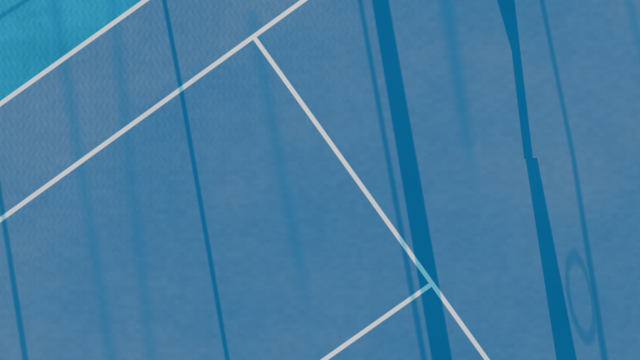
A Shadertoy shader for this texture:

```glsl
// Aerial view of a blue hard court: pale painted lines cross at an angle, and
// long pole shadows fall steeply over them. Lines are segment distances, shadows
// are tapered strips, and the worn surface is layered value noise plus a faint mesh.
#define LINE_HALF 0.0066
#define LINE_COLOR vec3(0.78, 0.78, 0.79)
#define COURT_COLOR vec3(0.245, 0.472, 0.632)
#define WORN_COLOR vec3(0.335, 0.500, 0.630)
#define OUTER_COLOR vec3(0.190, 0.570, 0.705)
#define SHADOW_COLOR vec3(0.035, 0.395, 0.580)
#define WET_LINE_COLOR vec3(0.36, 0.66, 0.76)
#define GRAIN 0.040
#define MESH 0.016

float hash(vec2 p) {
    return fract(sin(dot(p, vec2(127.1, 311.7))) * 43758.5453);
}

float noise(vec2 p) {
    vec2 i = floor(p), f = fract(p);
    f = f * f * (3.0 - 2.0 * f);
    return mix(mix(hash(i), hash(i + vec2(1, 0)), f.x),
               mix(hash(i + vec2(0, 1)), hash(i + vec2(1, 1)), f.x), f.y);
}

float fbm(vec2 p) {
    float sum = 0.0, amp = 0.5;
    for (int i = 0; i < 5; i++) {
        sum += amp * noise(p);
        p = mat2(1.6, 1.2, -1.2, 1.6) * p + 3.7;
        amp *= 0.5;
    }
    return sum;
}

float segment(vec2 p, vec2 a, vec2 b) {
    vec2 ap = p - a, ab = b - a;
    return length(ap - ab * clamp(dot(ap, ab) / dot(ab, ab), 0.0, 1.0));
}

// Steep strip from a (top) to b (bottom); w holds the half width at each end
float strip(vec2 p, vec2 a, vec2 b, vec2 w, float soft) {
    float t = (a.y - p.y) / (a.y - b.y);
    float d = abs(p.x - mix(a.x, b.x, t)) - mix(w.x, w.y, t);
    float cap = smoothstep(-soft, 0.0, min(a.y - p.y, p.y - b.y));
    return cap * smoothstep(soft, -soft, d);
}

// Crisp and semi-crisp shadows
float hardShadow(vec2 p) {
    float s = 0.85 * strip(p, vec2(0.456, 1.0), vec2(0.502, 0.757), vec2(0.006), 0.004);
    s = max(s, 0.85 * strip(p, vec2(0.502, 0.757), vec2(0.632, 0.0), vec2(0.006), 0.004));
    s = max(s, 0.75 * strip(p, vec2(-0.008, 0.51), vec2(0.071, 0.0), vec2(0.006, 0.008), 0.005));
    s = max(s, 0.70 * strip(p, vec2(1.000, 1.0), vec2(1.178, 0.0), vec2(0.006, 0.008), 0.006));
    s = max(s, strip(p, vec2(1.056, 1.0), vec2(1.228, 0.0), vec2(0.023, 0.028), 0.004));
    // Stepped pole on the right
    s = max(s, strip(p, vec2(1.405, 1.0), vec2(1.433, 0.86), vec2(0.024, 0.012), 0.003));
    s = max(s, strip(p, vec2(1.433, 0.86), vec2(1.468, 0.56), vec2(0.012), 0.003));
    s = max(s, strip(p, vec2(1.476, 0.56), vec2(1.574, 0.0), vec2(0.016, 0.028), 0.003));
    s = max(s, 0.60 * strip(p, vec2(1.505, 1.0), vec2(1.593, 0.56), vec2(0.006), 0.006));
    s = max(s, 0.65 * strip(p, vec2(1.593, 0.56), vec2(1.680, 0.0), vec2(0.006, 0.009), 0.006));
    // Thin hoop
    vec2 q = p - vec2(1.613, 0.174);
    q.x += 0.17 * q.y;
    float hoop = abs(length(q / vec2(0.032, 0.115)) - 1.0) * 0.032;
    return max(s, 0.42 * smoothstep(0.009, 0.001, hoop));
}

// Broad blurred shadows
float softShadow(vec2 p) {
    float s = 0.50 * strip(p, vec2(1.238, 1.0), vec2(1.325, 0.42), vec2(0.018, 0.012), 0.018)
            * smoothstep(0.40, 0.72, p.y);
    s = max(s, 0.34 * strip(p, vec2(0.700, 0.96), vec2(0.868, 0.07), vec2(0.014), 0.018)
            * smoothstep(0.05, 0.30, p.y));
    s = max(s, 0.36 * strip(p, vec2(0.150, 1.0), vec2(0.310, 0.0), vec2(0.014), 0.018));
    s = max(s, 0.32 * strip(p, vec2(0.312, 1.0), vec2(0.420, 0.0), vec2(0.014), 0.018));
    return max(s, 0.35 * strip(p, vec2(1.745, 1.0), vec2(1.80, 0.80), vec2(0.012), 0.012));
}

void mainImage(out vec4 fragColor, in vec2 fragCoord) {
    vec2 p = fragCoord / iResolution.y;
    float px = 1.0 / iResolution.y;
    float aboveOuter = p.y - (0.711 + 0.714 * p.x);
    float aboveInner = p.y - (0.389 + 0.723 * p.x);

    // Court surface, greyer toward the upper left, with worn patches
    float stain = fbm(p * vec2(4.5, 6.0) + 2.0);
    float wear = 0.30 + 0.45 * smoothstep(-0.06, 0.06, aboveInner);
    wear += 0.22 * smoothstep(0.65, 0.0, p.x) + 0.12 * smoothstep(1.2, 1.75, p.x);
    wear += 1.2 * (stain - 0.48);
    vec3 col = mix(COURT_COLOR, WORN_COLOR, clamp(wear, 0.0, 1.0));
    col = mix(col, OUTER_COLOR + 0.15 * (stain - 0.5), smoothstep(-px, px, aboveOuter));
    col += GRAIN * (fbm(p * vec2(55.0, 75.0)) - 0.48);

    // Faint staggered mesh over the upper left
    float weave = sin(p.x * 370.0 + 1.5 * sin(p.y * 190.0)) * (0.6 + 0.4 * sin(p.y * 190.0 + p.x * 60.0));
    col += MESH * weave * smoothstep(-0.55, 0.25, aboveInner);

    // Shadows, first blurred and then crisp
    float hard = hardShadow(p);
    col = mix(col, SHADOW_COLOR + 0.05, softShadow(p));
    float corner = segment(p, vec2(-0.02, 0.94), vec2(0.09, 1.01));
    col = mix(col, SHADOW_COLOR, 0.45 * smoothstep(0.010, 0.002, corner));
    col = mix(col, SHADOW_COLOR + 0.03 * (stain - 0.5), hard);

    // Painted lines, tinted where shadow crosses them
    float d = segment(p, vec2(-0.14, 0.611), vec2(0.545, 1.10));
    d = min(d, segment(p, vec2(-0.10, 0.317), vec2(0.983, 1.10)));
    d = min(d, segment(p, vec2(0.706, 0.896), vec2(1.426, -0.10)));
    d = min(d, segment(p, vec2(0.758, -0.10), vec2(1.199, 0.211)));
    vec3 paint = mix(LINE_COLOR, WET_LINE_COLOR, 0.85 * hard) + 0.04 * (stain - 0.5);
    col = mix(col, paint, smoothstep(px, -px, d - LINE_HALF));

    fragColor = vec4(clamp(col, 0.0, 1.0), 1.0);
}
```
